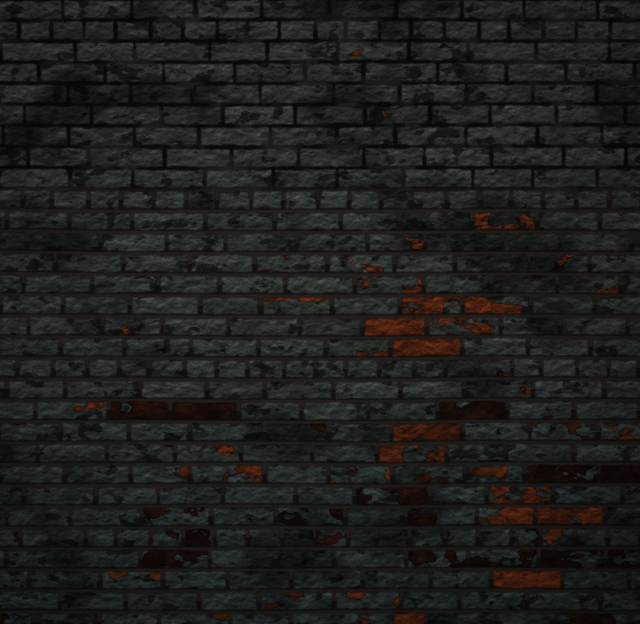
Write a Shadertoy shader that draws this texture.

```glsl
float hash(vec2 p) {
    vec3 q = fract(vec3(p.xyx) * 0.1031);
    q += dot(q, q.yzx + 33.33);
    return fract((q.x + q.y) * q.z);
}

float noise(vec2 p) {
    vec2 i = floor(p), f = fract(p);
    f = f * f * (3.0 - 2.0 * f);
    return mix(mix(hash(i), hash(i + vec2(1, 0)), f.x),
               mix(hash(i + vec2(0, 1)), hash(i + vec2(1, 1)), f.x), f.y);
}

// Fractal noise, centred on one half
float fbm(vec2 p) {
    float sum = 0.0, amp = 0.533;
    for (int i = 0; i < 4; i++) {
        sum += amp * noise(p);
        p = mat2(1.6, 1.2, -1.2, 1.6) * p + 17.3;
        amp *= 0.5;
    }
    return sum;
}

float blob(vec2 p, vec2 centre, vec2 radius) {
    vec2 d = (p - centre) / radius;
    return exp(-dot(d, d));
}

// Jittered position of a vertical joint, in brick lengths
float joint(float i, float row) {
    return i + 0.16 * (hash(vec2(i + 40.0, row + 7.0)) - 0.5);
}

void mainImage(out vec4 fragColor, in vec2 fragCoord) {
    vec2 p = fragCoord / iResolution.y;
    float px = 1.0 / iResolution.y;

    // Courses, slightly uneven; every eighth one is made of short headers
    vec2 q = p + 0.003 * (vec2(noise(p * 7.0), noise(p * 5.0 + 9.0)) - 0.5);
    float rowHeight = 1.0 / 29.53;
    float course = (1.0 - q.y) / rowHeight + 0.055;
    float row = floor(course);
    float brickLength = mod(row, 8.0) == 1.0 ? 0.0525 : 0.1067;
    float shift = 0.5 * mod(row, 2.0) + 0.3 * (hash(vec2(row, 3.0)) - 0.5);
    float x = q.x / brickLength + shift;
    float col = floor(x);
    if (x < joint(col, row)) col -= 1.0;
    else if (x > joint(col + 1.0, row)) col += 1.0;
    float left = joint(col, row), right = joint(col + 1.0, row);
    vec2 id = vec2(col + 20.0, row);
    vec2 local = vec2((x - 0.5 * (left + right)) * brickLength,
                      (row + 0.5 - course) * rowHeight);
    vec2 centre = q - local;

    // Rounded brick with a ragged outline
    float upper = smoothstep(0.685, 0.71, p.y);
    float gap = mix(0.0031, 0.0023, upper);
    vec2 halfSize = 0.5 * vec2((right - left) * brickLength, rowHeight) - gap;
    vec2 d = abs(local) - halfSize + 0.003;
    float dist = length(max(d, 0.0)) + min(max(d.x, d.y), 0.0) - 0.003;
    dist += 0.0045 * (fbm(p * 65.0) - 0.5);
    float brick = 1.0 - smoothstep(-px - 0.0005, px + 0.0005, dist);

    // Surface relief lit from above
    float fine = fbm(p * vec2(80, 110));
    float relief = fine - fbm((p + vec2(-0.001, 0.003)) * vec2(80, 110));
    float grime = fbm(p * vec2(9, 13) + 4.0);
    float tone = hash(id);

    // Grey-green paint
    vec3 paint = mix(vec3(0.115, 0.126, 0.118), vec3(0.178, 0.194, 0.184),
                     clamp(0.3 + 0.45 * tone + 1.2 * (fine - 0.5), 0.0, 1.0));
    paint = mix(paint, paint * vec3(0.82, 0.97, 1.02), smoothstep(0.5, 0.1, p.y) * 0.6);
    paint *= 1.0 - 0.45 * smoothstep(0.52, 0.75, grime);
    float pits = smoothstep(0.62, 0.72, fbm(p * vec2(45, 70) + 31.0));
    paint *= 1.0 - 0.5 * pits;

    // Flaking: clustered right of the middle, along one course and low down
    float likelihood = -0.3
        + 0.85 * blob(centre, vec2(0.75, 0.49), vec2(0.22, 0.17))
        + 1.1 * blob(centre, vec2(0.28, 0.342), vec2(0.22, 0.018))
        + smoothstep(0.45, 0.2, centre.y) * mix(0.28, 0.5, smoothstep(0.3, 0.9, centre.x));
    float amount = likelihood - hash(id + 51.0);
    float flake = fbm(p * vec2(28, 42) + 12.0 * tone) - 0.5 + 0.8 * amount;
    float peel = smoothstep(-0.012, 0.012, flake);
    float rim = 1.0 - smoothstep(0.0, 0.05, abs(flake));

    // Bare clay, more scorched near the ground
    vec3 clay = mix(vec3(0.16, 0.075, 0.045), vec3(0.30, 0.13, 0.06),
                    clamp(0.5 + 0.5 * tone + 1.5 * (fine - 0.5), 0.0, 1.0));
    float scorch = smoothstep(0.46, 0.32, centre.y) * smoothstep(0.2, 0.55, hash(id + 83.0));
    scorch *= 0.6 + 0.7 * fbm(p * 40.0 + 6.0);
    clay = mix(clay, vec3(0.065, 0.035, 0.028), clamp(scorch, 0.0, 1.0));
    vec3 face = mix(paint, clay, peel) * (1.0 - 0.35 * rim);
    face *= 1.0 + 1.3 * relief;
    face *= 1.0 + 0.15 * smoothstep(-0.012, 0.014, local.y) - 0.3 * smoothstep(-0.003, 0.0, dist);

    // Deep open joints above, pale reddish mortar below
    vec3 mortar = mix(vec3(0.105, 0.094, 0.088), vec3(0.135, 0.122, 0.115), fine);
    mortar *= 1.0 - 0.45 * smoothstep(0.0, 0.003, local.y + 0.5 * rowHeight)
                         * step(local.y, 0.0);
    vec3 crevice = mix(vec3(0.03), vec3(0.10, 0.105, 0.10),
                       smoothstep(0.45, 0.7, fbm(p * vec2(20, 30) + 70.0)));
    vec3 colour = mix(mix(mortar, crevice, upper), face, brick);

    // Soft darkening toward the borders and the ground
    vec2 v = (p - vec2(0.47, 0.6)) / vec2(0.75, 0.8);
    colour *= 1.1 - 0.5 * dot(v, v);
    fragColor = vec4(max(colour, 0.0), 1.0);
}
```
